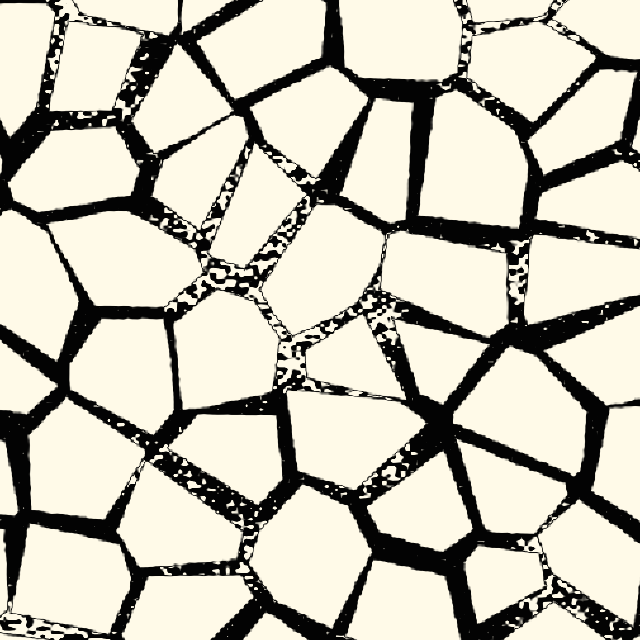
This pattern is drawn by a Shadertoy shader. Its source:

```glsl
#define CELLS 6.2        // stones across the canvas
#define JITTER 0.80      // irregularity of the stone centres
#define LEAN 0.24        // rotation of the paving, radians
#define GAP_MIN 0.022    // half width of the joints, in stone units
#define GAP_MAX 0.150
#define TAPER 0.30       // how strongly a joint widens along its length
#define TEETH 135.0      // serrations across the canvas
#define ROUGHNESS 0.0026 // depth of the ragged edge
#define SOFTNESS 0.0016  // half width of the edge blend
#define SPECK_SCALE vec2(135.0, 175.0)
#define PATCH_SCALE 7.0  // size of the worn areas

const vec3 STONE = vec3(1.0, 0.98, 0.91);
const vec3 JOINT = vec3(0.01);

float hash1(vec2 p) {
    vec3 q = fract(p.xyx * 0.1031);
    q += dot(q, q.yzx + 33.33);
    return fract((q.x + q.y) * q.z);
}

vec2 hash2(vec2 p) {
    return vec2(hash1(p + 17.3), hash1(p + 91.7));
}

float valueNoise(vec2 p) {
    vec2 i = floor(p), f = fract(p);
    f = f * f * (3.0 - 2.0 * f);
    vec2 e = vec2(0.0, 1.0);
    return mix(mix(hash1(i), hash1(i + e.yx), f.x),
               mix(hash1(i + e.xy), hash1(i + e.yy), f.x), f.y);
}

vec2 stoneCentre(vec2 id) {
    return id + 0.5 + JITTER * (hash2(id) - 0.5);
}

// Signed distance to the nearest stone side, positive inside the stone
float stoneInset(vec2 p) {
    vec2 home = floor(p), id = home;
    float nearest = 1e3;
    for (int y = -2; y <= 2; y++)
    for (int x = -2; x <= 2; x++) {
        vec2 cell = home + vec2(x, y);
        float d = distance(p, stoneCentre(cell));
        if (d < nearest) { nearest = d; id = cell; }
    }

    // Each side gets its own offset and tilt, so the joints taper
    vec2 centre = stoneCentre(id);
    float inset = 1e3;
    for (int y = -2; y <= 2; y++)
    for (int x = -2; x <= 2; x++) {
        if (x == 0 && y == 0) continue;
        vec2 cell = id + vec2(x, y);
        vec2 other = stoneCentre(cell);
        vec2 normal = normalize(other - centre);
        vec2 toSide = 0.5 * (centre + other) - p;
        vec2 rnd = hash2(id * 3.7 + cell * 11.9);
        float along = dot(toSide, vec2(-normal.y, normal.x));
        float gap = mix(GAP_MIN, GAP_MAX, pow(rnd.x, 1.5));
        gap += TAPER * (rnd.y - 0.5) * along;
        inset = min(inset, dot(toSide, normal) - max(gap, 0.016));
    }
    return inset;
}

// Pulls positions toward a fine lattice to give stepped outlines
vec2 serrate(vec2 p) {
    vec2 q = p * TEETH;
    return (floor(q) + smoothstep(0.1, 0.9, fract(q))) / TEETH;
}

void mainImage(out vec4 fragColor, in vec2 fragCoord) {
    vec2 uv = fragCoord / iResolution.y;
    float blend = max(SOFTNESS, 0.7 / iResolution.y);

    // Paving with ragged edges
    float c = cos(LEAN), s = sin(LEAN);
    vec2 p = mat2(c, s, -s, c) * serrate(uv) * CELLS + 20.0;
    float inset = stoneInset(p) / CELLS;
    inset += ROUGHNESS * (valueNoise(uv * TEETH + 40.0) - 0.5);
    float stone = smoothstep(-blend, blend, inset);

    // Pale specks in the worn stretches of the joints
    float wear = smoothstep(0.40, 0.80, valueNoise(uv * PATCH_SCALE + 8.0));
    float limit = mix(0.98, 0.50, wear);
    float speck = smoothstep(limit - 0.08, limit + 0.08, valueNoise(uv * SPECK_SCALE));
    speck *= smoothstep(0.001, 0.003, -inset);

    fragColor = vec4(mix(JOINT, STONE, max(stone, speck)), 1.0);
}
```
